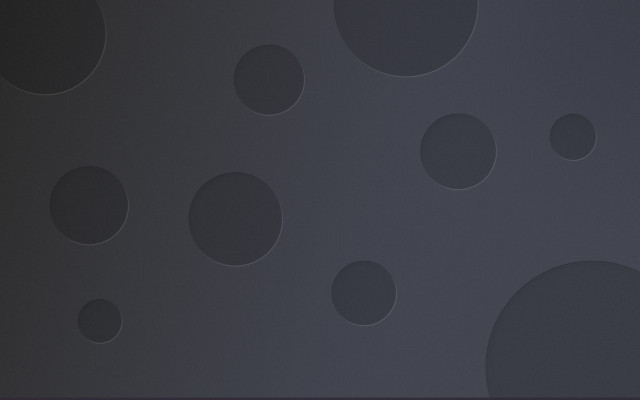
Reproduce this background procedurally as a Shadertoy shader.

```glsl
// Slate backdrop with round discs pressed into it.
// A diagonal charcoal-to-blue gradient is darkened inside each disc; light from
// the upper left shades the near rim and catches the far one. Fine grain on top.

const int DISC_COUNT = 10;

// Each disc: centre x, centre y, radius, in units of canvas height
const vec3 DISCS[DISC_COUNT] = vec3[DISC_COUNT](
    vec3(0.113, 0.915, 0.152), vec3(0.673, 0.800, 0.088),
    vec3(1.015, 0.988, 0.180), vec3(1.146, 0.621, 0.095),
    vec3(1.433, 0.657, 0.058), vec3(0.223, 0.486, 0.098),
    vec3(0.589, 0.452, 0.117), vec3(0.910, 0.267, 0.081),
    vec3(0.250, 0.197, 0.055), vec3(1.481, 0.081, 0.267));

float hash(vec2 p) {
    vec3 q = fract(vec3(p.xyx) * 0.1031);
    q += dot(q, q.yzx + 33.33);
    return fract((q.x + q.y) * q.z);
}

// Charcoal at the upper left, blue slate toward the lower right
vec3 slate(vec2 p) {
    float along = clamp((p.x + 0.3 * (1.0 - p.y)) / 1.3, 0.0, 1.0);
    float light = 1.0 - pow(1.0 - along, 1.5);
    vec3 color = mix(vec3(0.165, 0.162, 0.163), vec3(0.263, 0.272, 0.318), light);
    color.b -= 0.025 * light * (1.0 - light);
    float cornerShade = 1.0 - smoothstep(0.0, 0.65, distance(p, vec2(1.6, 1.0)));
    return color * (1.0 - 0.11 * cornerShade);
}

// Sunken disc with a shaded upper-left rim and a lit lower-right rim
vec3 pressDisc(vec3 color, vec2 p, vec3 disc, float pixel) {
    vec2 offset = p - disc.xy;
    float dist = length(offset) - disc.z;
    float facing = dot(offset / max(length(offset), 0.0001), normalize(vec2(0.6, -0.8)));
    float inside = 1.0 - smoothstep(-0.5 * pixel, 0.5 * pixel, dist);
    float rimWidth = max(0.0016, 0.55 * pixel);
    float rim = exp(-dist * dist / (rimWidth * rimWidth));
    float innerShadow = inside * exp(min(dist, 0.0) / 0.009) * max(-facing, 0.0);

    color *= 1.0 - 0.14 * inside;
    color *= 1.0 - 0.08 * innerShadow;
    color -= 0.018 * rim * smoothstep(0.0, 0.8, -facing);
    color += 0.09 * rim * smoothstep(-0.1, 0.9, facing);
    return color;
}

void mainImage(out vec4 fragColor, in vec2 fragCoord) {
    float pixel = 1.0 / iResolution.y;
    vec2 p = fragCoord * pixel;

    vec3 color = slate(p);
    for (int i = 0; i < DISC_COUNT; i++) {
        color = pressDisc(color, p, DISCS[i], pixel);
    }

    // Paper-like grain
    color += 0.010 * (hash(floor(p * 320.0)) - 0.5);

    // Thin plum strip along the bottom edge
    float strip = 1.0 - smoothstep(0.006 - pixel, 0.006 + pixel, p.y);
    color = mix(color, vec3(0.19, 0.16, 0.21), 0.85 * strip);

    fragColor = vec4(color, 1.0);
}
```
